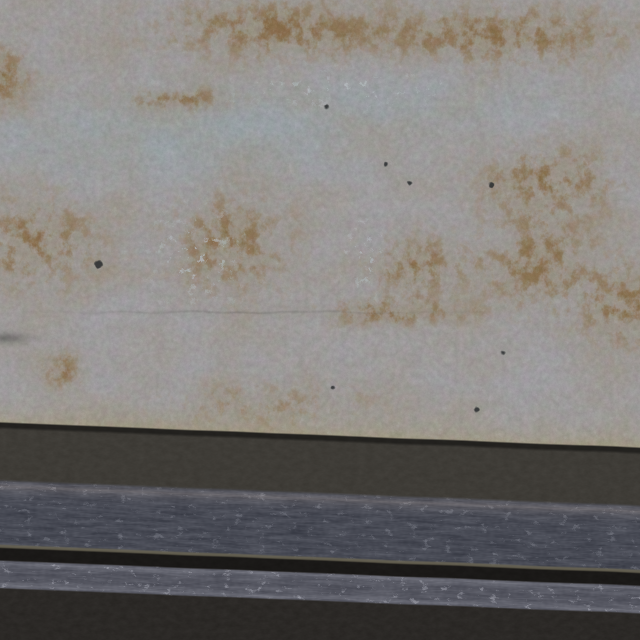
A Shadertoy shader for this texture:

```glsl
// Cell hash in 0..1
float hash(vec2 cell) {
    vec3 q = fract(vec3(cell.xyx) * 0.1031);
    q += dot(q, q.yzx + 33.33);
    return fract((q.x + q.y) * q.z);
}

// Slope of one lattice corner, dotted with the offset to it
float corner(vec2 cell, vec2 offset) {
    float angle = 6.2832 * hash(cell);
    return dot(vec2(cos(angle), sin(angle)), offset);
}

// Gradient noise, about -0.7..0.7
float noise(vec2 p) {
    vec2 i = floor(p), f = p - i;
    vec2 w = f * f * f * (f * (f * 6.0 - 15.0) + 10.0);
    vec2 e = vec2(1.0, 0.0);
    return mix(mix(corner(i, f), corner(i + e, f - e), w.x),
               mix(corner(i + e.yx, f - e.yx), corner(i + 1.0, f - 1.0), w.x), w.y);
}

float fbm(vec2 p) {
    float sum = 0.0, gain = 1.0;
    for (int i = 0; i < 4; i++) {
        sum += gain * noise(p);
        p = mat2(1.6, 1.2, -1.2, 1.6) * p + 7.3;
        gain *= 0.6;
    }
    return sum;
}

// Soft elliptical patch
float patchAt(vec2 p, vec2 center, vec2 radius) {
    vec2 d = (p - center) / radius;
    return exp(-dot(d, d));
}

// Smooth step upward across a level
float above(float h, float level, float soft) {
    return smoothstep(level - soft, level + soft, h);
}

float band(float h, float low, float high, float soft) {
    return above(h, low, soft) - above(h, high, soft);
}

// Where rust gathers: center and radius of each patch
float rustDensity(vec2 p) {
    const vec4 patches[12] = vec4[12](
        vec4(0.78, 0.945, 0.19, 0.045), vec4(0.42, 0.955, 0.17, 0.045),
        vec4(0.00, 0.885, 0.05, 0.05), vec4(0.28, 0.845, 0.07, 0.016),
        vec4(0.36, 0.62, 0.09, 0.075), vec4(0.65, 0.585, 0.07, 0.045),
        vec4(0.84, 0.59, 0.09, 0.075), vec4(0.86, 0.72, 0.10, 0.05),
        vec4(0.05, 0.62, 0.10, 0.065), vec4(0.61, 0.512, 0.11, 0.018),
        vec4(0.98, 0.52, 0.07, 0.06), vec4(0.10, 0.42, 0.035, 0.025));
    float density = 0.0;
    for (int i = 0; i < 12; i++)
        density += patchAt(p, patches[i].xy, patches[i].zw);
    density += 0.65 * patchAt(p, vec2(0.41, 0.365), vec2(0.17, 0.035));
    return min(density, 1.1);
}

float darkSpecks(vec2 p, float soft) {
    const vec3 specks[8] = vec3[8](
        vec3(0.154, 0.587, 0.006), vec3(0.603, 0.743, 0.003),
        vec3(0.640, 0.714, 0.003), vec3(0.768, 0.711, 0.004),
        vec3(0.510, 0.833, 0.003), vec3(0.786, 0.449, 0.003),
        vec3(0.745, 0.360, 0.004), vec3(0.520, 0.395, 0.003));
    float mask = 0.0;
    for (int i = 0; i < 8; i++) {
        float d = length(p - specks[i].xy) + 0.002 * noise(p * 180.0);
        mask = max(mask, 1.0 - above(d, specks[i].z, soft));
    }
    return mask;
}

vec3 wallColor(vec2 p, float h, float soft) {
    float broad = fbm(p * vec2(9.0, 12.0));
    float mottle = fbm(p * vec2(42.0, 36.0) + 11.0);
    float grain = fbm(p * 120.0);
    float density = rustDensity(p + 0.012 * vec2(noise(p * 25.0), noise(p * 25.0 + 40.0)));

    vec3 color = vec3(0.615, 0.610, 0.622);
    float cool = patchAt(p, vec2(0.27, 0.785), vec2(0.30, 0.06))
               + 0.6 * patchAt(p, vec2(0.65, 0.84), vec2(0.30, 0.04));
    color = mix(color, vec3(0.585, 0.630, 0.650), 0.75 * min(cool, 1.0));
    color = mix(color, vec3(0.600, 0.565, 0.505), clamp(0.18 + 0.7 * density + 0.4 * broad, 0.0, 0.9));

    // Ragged rust and the yellowed lower margin
    float rust = density * smoothstep(-0.15, 0.75, mottle + 0.4 * broad + 0.2 * density);
    color = mix(color, vec3(0.490, 0.365, 0.210), 0.75 * min(rust, 1.0));
    float margin = exp(-max(h - 0.340, 0.0) / 0.022);
    color = mix(color, vec3(0.620, 0.580, 0.465), 0.65 * margin);

    // Pale chips, small pits and fine tone
    float chipped = patchAt(p, vec2(0.54, 0.86), vec2(0.15, 0.022))
                  + patchAt(p, vec2(0.31, 0.60), vec2(0.06, 0.065))
                  + patchAt(p, vec2(0.57, 0.60), vec2(0.03, 0.05));
    float chips = smoothstep(0.25, 0.65, fbm(p * 65.0 + 30.0)) * (0.15 + chipped);
    color = mix(color, vec3(0.70, 0.73, 0.74), 0.75 * min(chips, 1.0));
    color += 0.035 * grain + 0.02 * mottle;
    color += vec3(0.018, -0.012, 0.014) * noise(p * 70.0 + 5.0);
    float scratch = patchAt(p, vec2(0.40, 0.512 + 0.004 * noise(p * 18.0)), vec2(0.25, 0.002));
    color *= 1.0 - 0.10 * scratch;
    color *= 1.0 - 0.25 * patchAt(p, vec2(0.01, 0.472), vec2(0.035, 0.008));
    return mix(color, vec3(0.16, 0.17, 0.18), 0.85 * darkSpecks(p, soft));
}

// Brushed metal with worn pale flecks
vec3 metalColor(vec2 p, float h, vec3 base, float wear) {
    float streak = fbm(vec2(p.x * 16.0, h * 150.0));
    float fleck = smoothstep(0.25, 0.75, fbm(vec2(p.x * 55.0, h * 90.0) + 20.0));
    return base + 0.065 * streak + 0.025 * noise(p * 140.0) + wear * fleck;
}

void mainImage(out vec4 fragColor, in vec2 fragCoord) {
    vec2 p = fragCoord / iResolution.xy;
    float soft = max(0.0018, 0.8 / iResolution.y);
    // Height measured along the tilted rails
    float h = p.y + 0.0395 * p.x + 0.0012 * noise(vec2(p.x * 9.0, 3.0));
    float grain = fbm(p * vec2(70.0, 110.0));

    // Dark recesses
    vec3 color = mix(vec3(0.170, 0.160, 0.150), vec3(0.245, 0.235, 0.215), above(h, 0.235, 0.01));
    color += 0.020 * grain;
    color *= 1.0 - 0.40 * band(h, 0.124, 0.147, soft);

    // Upper rail with a worn top lip and a pale lower edge
    vec3 upper = metalColor(p, h, vec3(0.280, 0.290, 0.330), 0.10);
    upper += vec3(0.13, 0.11, 0.09) * exp(-abs(h - 0.240) / 0.007);
    color = mix(color, upper, band(h, 0.147, 0.249, 0.003));
    color = mix(color, vec3(0.43, 0.41, 0.34), 0.8 * band(h, 0.144, 0.149, soft));

    // Narrow lower rail, brighter along both edges
    vec3 lower = metalColor(p, h, vec3(0.330, 0.335, 0.375), 0.16);
    lower += 0.09 * (exp(-abs(h - 0.120) / 0.004) + exp(-abs(h - 0.085) / 0.004));
    color = mix(color, lower, band(h, 0.081, 0.124, soft));

    // Wall and the shadow line beneath it
    color *= 1.0 - 0.45 * band(h, 0.331, 0.341, 0.003);
    color = mix(color, wallColor(p, h, soft), above(h, 0.340, soft));
    fragColor = vec4(clamp(color, 0.0, 1.0), 1.0);
}
```
